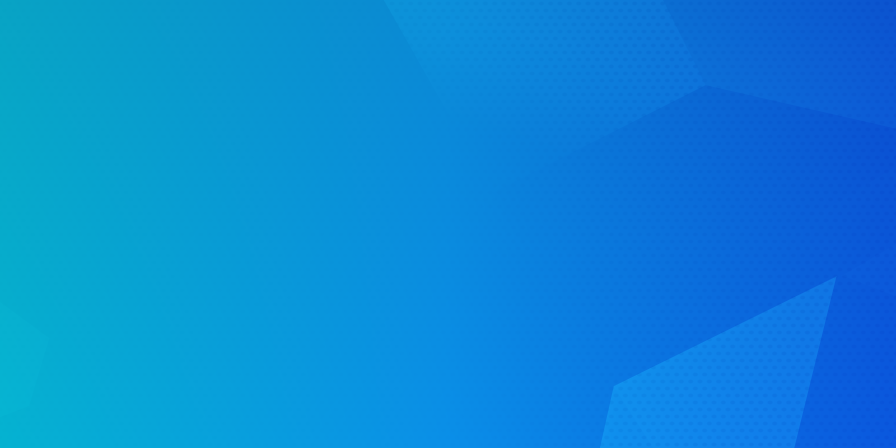
Reproduce this background procedurally as a Shadertoy shader.

```glsl
// Teal-to-blue gradient with faint translucent facets and a fine dot weave.
#define DOT_ROWS 64.0
#define DOT_RADIUS 0.26
#define DOT_STRENGTH 0.030
#define CRYSTAL_LIFT vec3(0.020, 0.085, 0.035)
#define TOP_LIFT vec3(0.008, 0.030, 0.022)
#define CORNER_LIFT vec3(0.008, 0.022, 0.010)
#define SHADE_DROP vec3(0.002, 0.012, 0.004)
#define EDGE_LIFT vec3(0.008, 0.030, 0.018)

// Signed distance to the line a-b, positive on its left.
float leftOf(vec2 p, vec2 a, vec2 b) {
    vec2 d = normalize(b - a);
    return d.x * (p.y - a.y) - d.y * (p.x - a.x);
}

// Inner distance of a convex, counter-clockwise quad.
float quadDistance(vec2 p, vec2 a, vec2 b, vec2 c, vec2 d) {
    return min(min(leftOf(p, a, b), leftOf(p, b, c)),
               min(leftOf(p, c, d), leftOf(p, d, a)));
}

// Antialiased coverage of an inner distance.
float coverage(float dist) {
    return clamp(dist * iResolution.y + 0.5, 0.0, 1.0);
}

// Three-colour horizontal ramp over x = 0..2.
vec3 ramp(float x, vec3 left, vec3 middle, vec3 right) {
    return x < 1.0 ? mix(left, middle, x) : mix(middle, right, x - 1.0);
}

vec3 backdrop(vec2 p) {
    vec3 low = ramp(p.x, vec3(0.02, 0.70, 0.82), vec3(0.04, 0.56, 0.91), vec3(0.04, 0.34, 0.87));
    vec3 high = ramp(p.x, vec3(0.03, 0.64, 0.77), vec3(0.04, 0.53, 0.83), vec3(0.04, 0.32, 0.81));
    return mix(low, high, p.y);
}

// Staggered rows of small round dots.
float dotWeave(vec2 p) {
    vec2 g = p * DOT_ROWS * vec2(0.75, 1.0);
    g.x += 0.5 * mod(floor(g.y), 2.0);
    float r = length(fract(g) - 0.5);
    float blur = 0.75 * DOT_ROWS / iResolution.y;
    return 1.0 - smoothstep(DOT_RADIUS - blur, DOT_RADIUS + blur, r);
}

void mainImage(out vec4 fragColor, in vec2 fragCoord) {
    // Height is one unit; width is stretched to two.
    vec2 p = fragCoord / iResolution.xy * vec2(2.0, 1.0);
    vec3 color = backdrop(p);

    // Upper facets meeting at one apex
    vec2 apex = vec2(1.575, 0.81);
    float top = coverage(quadDistance(p, vec2(0.80, 1.10), vec2(1.10, 0.57), apex, vec2(1.43, 1.10)));
    top *= smoothstep(1.0, 1.28, p.y + 0.3 * p.x);
    float corner = coverage(quadDistance(p, vec2(1.43, 1.10), apex, vec2(2.10, 0.69), vec2(2.10, 1.10)));
    float shade = coverage(quadDistance(p, apex, vec2(1.10, 0.57), vec2(1.30, 0.20), vec2(2.10, 0.69)));
    color += TOP_LIFT * top + CORNER_LIFT * corner * smoothstep(1.05, 0.75, p.y);
    color -= SHADE_DROP * shade * smoothstep(0.42, 0.80, p.y);

    // Bright crystal at the lower right, with a soft rim and an inner fold
    vec2 shoulder = vec2(1.37, 0.138);
    float inner = quadDistance(p, vec2(1.31, -0.13), vec2(1.741, -0.13), vec2(1.867, 0.383), shoulder);
    float crystal = coverage(inner);
    float fold = coverage(leftOf(p, shoulder, vec2(1.458, 0.0)));
    float rim = exp(-90.0 * max(inner, 0.0));
    color += crystal * (CRYSTAL_LIFT * mix(0.9, 1.0, fold) + EDGE_LIFT * 0.35 * rim);

    // Faint slivers at the left and right borders
    float leftSliver = coverage(quadDistance(p, vec2(-0.10, 0.03), vec2(0.065, 0.094), vec2(0.11, 0.245), vec2(-0.10, 0.40)));
    float rightSliver = coverage(quadDistance(p, vec2(1.88, 0.385), vec2(2.10, 0.30), vec2(2.10, 0.51), vec2(2.0, 0.455)));
    color += EDGE_LIFT * (0.35 * leftSliver + 0.35 * rightSliver);

    // Dots grow stronger to the right and on the lit facets
    float weave = mix(0.12, 0.55, smoothstep(0.9, 1.6, p.x)) + 0.4 * max(crystal, top);
    color -= vec3(0.3, 1.0, 0.8) * DOT_STRENGTH * weave * (dotWeave(p) - 0.2);

    fragColor = vec4(clamp(color, 0.0, 1.0), 1.0);
}
```
